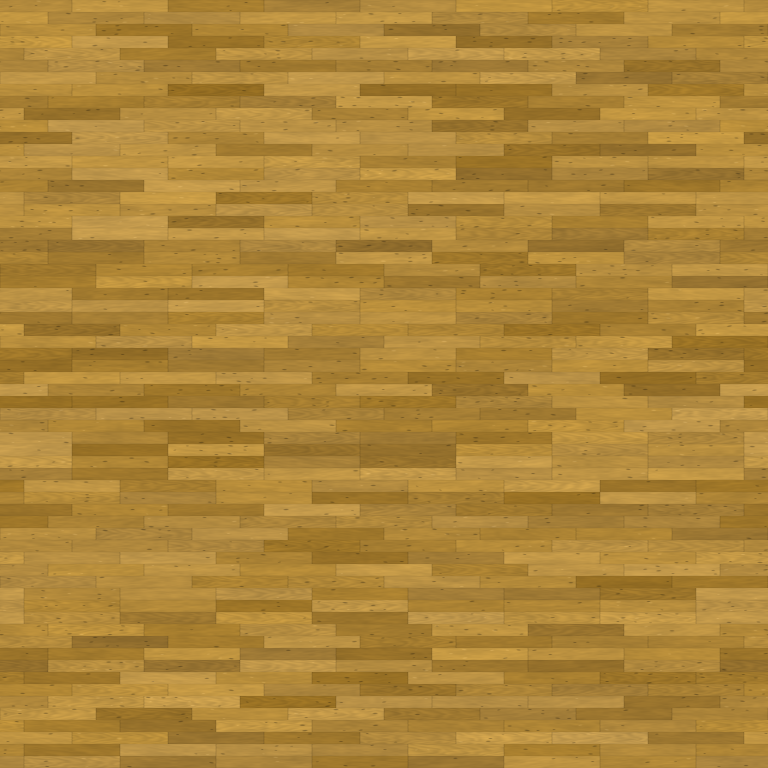
Reproduce this texture procedurally as a Shadertoy shader.

```glsl
// Oak strip parquet: 64 rows of 8 planks, each row shifted by random quarter planks.

float hash(vec2 p) {
    vec3 q = fract(p.xyx * vec3(0.1031, 0.1030, 0.0973));
    q += dot(q, q.yzx + 33.33);
    return fract((q.x + q.y) * q.z);
}

float noise(vec2 p) {
    vec2 cell = floor(p), f = fract(p);
    f = f * f * (3.0 - 2.0 * f);
    return mix(mix(hash(cell), hash(cell + vec2(1, 0)), f.x),
               mix(hash(cell + vec2(0, 1)), hash(cell + vec2(1, 1)), f.x), f.y);
}

// Short dark pores, at most one in each grid cell of a plank
float pores(vec2 local, vec2 seed, float density) {
    vec2 grid = local * vec2(7.0, 3.0);
    vec2 cell = floor(grid) + seed;
    vec2 centre = 0.3 + 0.4 * vec2(hash(cell + 3.7), hash(cell + 8.1));
    vec2 d = fract(grid) - centre;
    d.y -= d.x * (hash(cell + 5.3) - 0.5);
    float size = mix(0.5, 1.0, hash(cell + 1.9));
    float spot = 1.0 - smoothstep(0.3, 1.0, length(d / (vec2(0.27, 0.26) * size)));
    return spot * step(hash(cell + 6.4), density);
}

vec3 parquet(vec2 uv, float pixel) {
    // Plank layout, wrapping at the canvas edges
    vec2 grid = uv * vec2(8.0, 64.0);
    float row = floor(grid.y);
    grid.x += floor(4.0 * hash(vec2(row, 17.0))) / 4.0;
    vec2 id = vec2(mod(floor(grid.x), 8.0), row);
    vec2 local = fract(grid);
    vec2 seed = floor(900.0 * vec2(hash(id + 21.0), hash(id + 47.0)));

    // Base tone of each plank, some paler or greyer
    float tone = hash(id + 71.0);
    vec3 wood = mix(vec3(0.58, 0.43, 0.145), vec3(0.775, 0.605, 0.275), tone);
    wood += vec3(-0.01, 0.005, 0.05) * (hash(id + 93.0) - 0.3);

    // Fine fibres with a slight slope, over broad soft streaks
    float slope = (hash(id + 35.0) - 0.5) * 1.2;
    vec2 fibre = vec2(local.x, local.y + slope * local.x);
    float fine = noise(fibre * vec2(7.0, 7.0) + seed) - 0.5;
    float hair = noise(fibre * vec2(16.0, 13.0) + seed + 31.0) - 0.5;
    float broad = noise(fibre * vec2(2.5, 1.6) + seed + 63.0) - 0.5;
    wood *= 1.0 + 0.07 * fine + 0.06 * hair + 0.07 * broad;

    // Arched growth rings on some planks
    vec2 arch = local - vec2(hash(id + 11.0), 0.5);
    float rings = sin(34.0 * (arch.x + 1.3 * arch.y * arch.y) + 5.0 * broad + 6.0 * fine);
    wood *= 1.0 + 0.035 * rings * step(0.72, hash(id + 58.0));

    // Pores and occasional pale flecks
    float density = mix(0.02, 0.22, hash(id + 82.0));
    wood *= 1.0 - 0.27 * pores(local, seed, density);
    wood += 0.06 * pores(local, seed + 200.0, 0.07) * step(0.5, tone);

    // Thin seams, clearest at the plank ends
    vec2 edge = (0.5 - abs(local - 0.5)) / vec2(8.0, 64.0);
    vec2 seam = 1.0 - smoothstep(vec2(0.0), vec2(0.0008 + 0.5 * pixel), edge);
    return wood * (1.0 - 0.12 * seam.x) * (1.0 - 0.05 * seam.y);
}

void mainImage(out vec4 fragColor, in vec2 fragCoord) {
    // Average four samples to smooth the edges
    vec3 color = vec3(0.0);
    for (int i = 0; i < 4; i++) {
        vec2 shift = vec2(i % 2, i / 2) * 0.5 - 0.25;
        color += parquet((fragCoord + shift) / iResolution.xy, 1.0 / iResolution.y);
    }
    fragColor = vec4(color / 4.0, 1.0);
}
```
